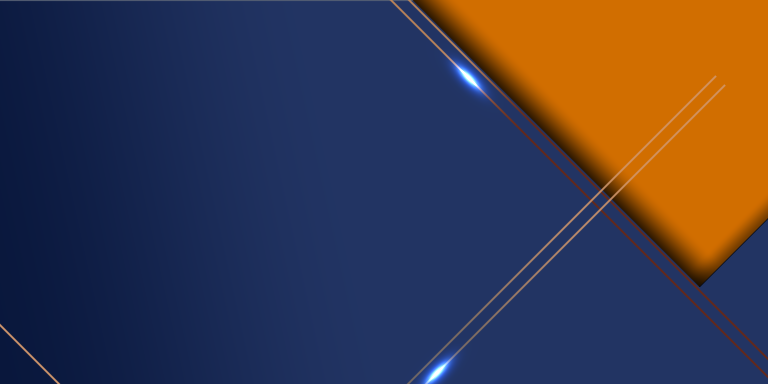
Give the GLSL for this background, as a Shadertoy shader.

```glsl
const vec3 TAN = vec3(0.82, 0.59, 0.42);
const vec3 RUST = vec3(0.43, 0.15, 0.06);

// Coverage of the region where d is negative
float fill(float d) {
    float aa = 0.75 / iResolution.y;
    return 1.0 - smoothstep(-aa, aa, d);
}

// Thin diagonal stripe; offset is measured along a canvas axis
float stripe(float offset) {
    return fill(abs(offset) * 0.7071 - 0.0025);
}

// Stretched flare: blue halo, pale body and white core
vec3 flare(vec2 q, vec2 axis) {
    vec2 r = vec2(dot(q, axis), dot(q, vec2(-axis.y, axis.x)));
    float halo = exp(-dot(r * r, vec2(380.0, 2600.0)));
    float body = exp(-dot(r * r, vec2(800.0, 11000.0)));
    float core = exp(-dot(r * r, vec2(2000.0, 22000.0)));
    return vec3(0.05, 0.22, 0.75) * halo + vec3(0.35, 0.55, 0.5) * body + core * 0.6;
}

void mainImage(out vec4 fragColor, in vec2 fragCoord) {
    vec2 p = fragCoord / iResolution.y;
    float sum = p.x + p.y;    // constant along falling diagonals
    float diff = p.x - p.y;   // constant along rising diagonals

    // Navy backdrop, darker on the left
    float light = smoothstep(-0.15, 0.95, p.x + 0.22 * (p.y - 0.5));
    vec3 color = mix(vec3(0.035, 0.09, 0.235), vec3(0.133, 0.205, 0.39), light);
    color = mix(color, vec3(0.33, 0.37, 0.45), fill(0.9974 - p.y));

    // Orange panel with shaded inner edges
    float left = (sum - 2.0742) * 0.7071;
    float right = (1.568 - diff) * 0.7071;
    float panel = fill(max(-left, -right));
    float shade = smoothstep(-0.035, 0.085, left) * mix(0.5, 1.0, smoothstep(-0.01, 0.05, right));
    color *= 1.0 - 0.8 * fill(abs(right) - 0.002) * step(0.0, left);
    color = mix(color, vec3(0.82, 0.43, 0.0) * shade, panel);

    // Falling pair, fading from tan to rust
    vec3 fallColor = mix(vec3(0.8, 0.55, 0.34), RUST, smoothstep(0.3, 0.72, diff));
    for (int i = 0; i < 2; i++) {
        color = mix(color, fallColor, 0.9 * stripe(sum - 2.018 - 0.047 * float(i)));
    }

    // Rising pair, ending inside the panel
    vec3 riseColor = mix(vec3(0.48, 0.42, 0.37), TAN, smoothstep(1.1, 2.0, sum));
    for (int i = 0; i < 2; i++) {
        float line = stripe(diff - 1.0625 - 0.0469 * float(i));
        color = mix(color, riseColor, 0.9 * line * fill(sum - 2.667));
    }

    // Corner stripe
    color = mix(color, TAN, stripe(sum - 0.1536));

    // Flares riding on the stripes
    color += flare(p - vec2(1.221, 0.797), vec2(0.7071, -0.7071));
    color += flare(p - vec2(1.138, 0.029), vec2(0.7071, 0.7071));

    fragColor = vec4(clamp(color, 0.0, 1.0), 1.0);
}
```
